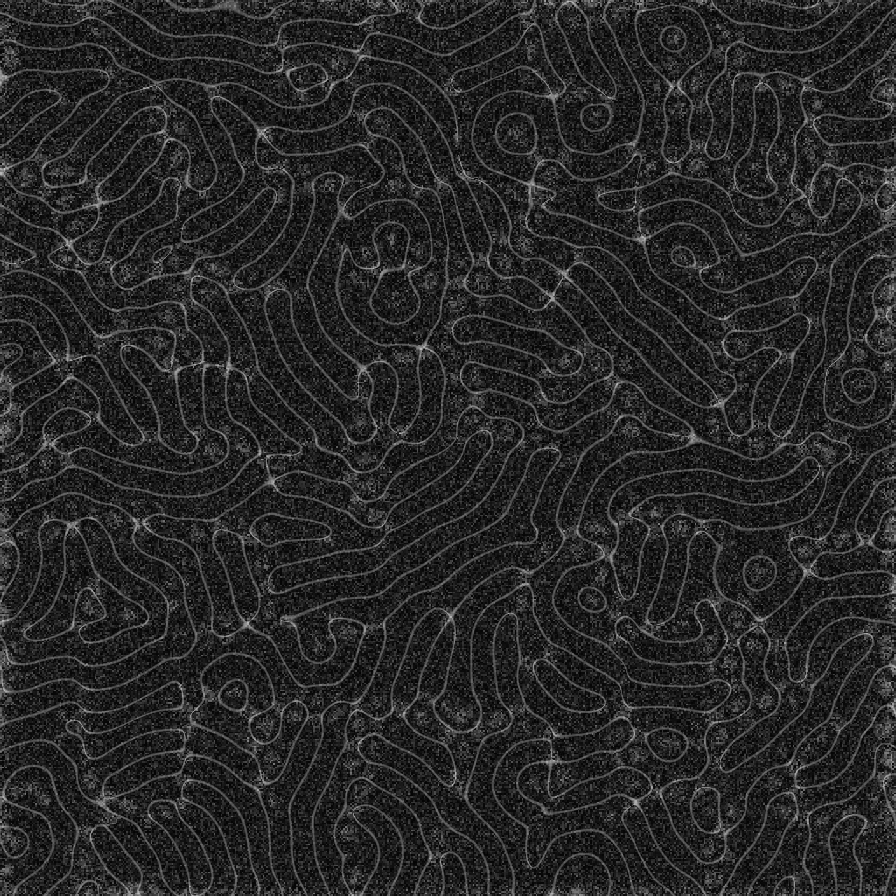
Give the GLSL for this pattern, as a three.js fragment shader.

```glsl
varying vec2 vUv;

#define WAVELENGTH 0.052
#define PATCHES 10.0
#define BEND_RADIUS 0.3
#define LINE_WIDTH 0.0021
#define LINE_GAIN 0.32
#define HAZE_GAIN 0.21
#define EDGE_GAIN 0.12
#define GRAIN_CELLS 512.0
#define GRAIN_GAIN 0.118

const float TAU = 6.2831853;

vec3 hash3(vec2 p) {
  vec3 q = fract(vec3(p.xyx) * vec3(0.1031, 0.1030, 0.0973));
  q += dot(q, q.yxz + 33.33);
  return fract((q.xxy + q.yzz) * q.zyx);
}

// Blends patches of curved waves; returns signed line distance and disorder
vec2 labyrinth(vec2 p) {
  float k = TAU / WAVELENGTH;
  vec2 home = floor(p * PATCHES);
  float wave = 0.0;
  vec2 slope = vec2(0.0);
  vec2 stretch = vec2(0.0);

  for (int j = -1; j <= 1; j++) {
    for (int i = -1; i <= 1; i++) {
      vec2 cell = home + vec2(float(i), float(j));
      vec3 place = hash3(cell + 17.0);
      vec3 shape = hash3(cell + 71.0);
      vec2 seed = cell + 0.25 + 0.5 * place.xy;
      vec2 away = p * PATCHES - seed;
      float weight = pow(max(0.0, 1.0 - dot(away, away) / 1.5625), 4.0);

      // Circular wave around a centre set off from the seed
      float angle = TAU * shape.x;
      vec2 centre = seed / PATCHES + BEND_RADIUS * shape.y * vec2(cos(angle), sin(angle));
      vec2 ray = p - centre;
      float radius = sqrt(dot(ray, ray) + 0.00005);
      vec2 dir = ray / radius;
      float phase = k * radius + TAU * place.z;
      float c = weight * cos(phase);

      wave += c;
      slope += weight * sin(phase) * dir;
      stretch += c * vec2(dir.x * dir.x - dir.y * dir.y, 2.0 * dir.x * dir.y);
    }
  }

  // Curvature in two directions marks worm ends, rings and saddles
  float energy = wave * wave + dot(slope, slope) + 0.00001;
  float twist = dot(stretch, stretch);
  float disorder = abs(wave * wave - twist) / (energy + twist);
  float steepness = max(length(slope), 0.3 * sqrt(energy));
  return vec2(wave / (k * steepness), disorder);
}

// Roughly normal noise with unit deviation
float grain(vec2 p) {
  vec3 h = hash3(floor(p * GRAIN_CELLS) + 7.0);
  return 2.0 * (h.x + h.y + h.z - 1.5);
}

void main() {
  vec2 field = labyrinth(vUv);
  float line = 1.0 - smoothstep(0.0003, LINE_WIDTH, abs(field.x));
  float haze = HAZE_GAIN * smoothstep(0.02, 0.8, field.y);

  // Paler rim along the canvas border
  vec2 border = min(vUv, 1.0 - vUv);
  haze += EDGE_GAIN * (1.0 - smoothstep(0.0, 0.025, min(border.x, border.y)));

  // Speckled ground with thin outlines, brighter where the worms bend
  float ground = abs(haze + GRAIN_GAIN * grain(vUv));
  float outline = LINE_GAIN * line * (0.85 + 0.5 * field.y);
  float value = ground * (1.0 - 0.4 * line) + outline;
  gl_FragColor = vec4(vec3(0.015 + value), 1.0);
}
```
